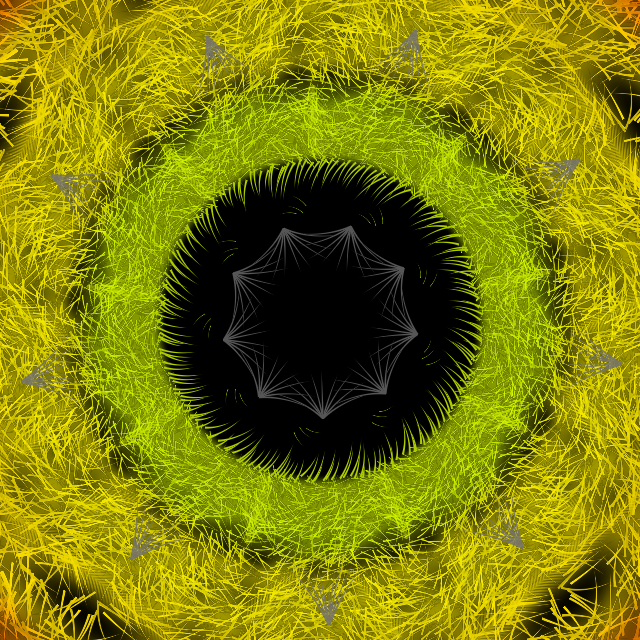
A Shadertoy shader for this pattern:

```glsl
const float TAU = 6.2831853;
const float SECTORS = 9.0;
const float TIP_ANGLE = -1.541;
const float COLUMNS = 4.0;      // fur cells across one sector
const float INNER_EDGE = 0.246; // where the fur begins
const int FUR_LAYERS = 44;

float hash(vec2 p) {
    return fract(sin(dot(p, vec2(127.1, 311.7))) * 43758.545);
}

vec2 turn(vec2 p, float a) {
    float c = cos(a), s = sin(a);
    return vec2(c * p.x + s * p.y, c * p.y - s * p.x);
}

// Tapered, curved hair growing from the origin along an angle
float strand(vec2 p, float angle, float len, float bend, float width, float px) {
    vec2 q = turn(p, angle);
    float t = q.x / len;
    if (t < 0.0 || t > 1.0) return 0.0;
    float slope = 2.0 * bend * t;
    float d = abs(q.y - bend * len * t * t) / sqrt(1.0 + slope * slope);
    return clamp((width * (1.0 - t) - d) / px + 0.5, 0.0, 1.0) * smoothstep(1.0, 0.7, t);
}

// Spine with slanted barbs
float plume(vec2 p, vec2 root, float angle, float len, float width) {
    vec2 q = turn(p - root, angle);
    float t = q.x / len;
    if (t < 0.0 || t > 1.0) return 0.0;
    float y = abs(q.y);
    float reach = width * smoothstep(0.0, 0.15, t) * (1.0 - 0.7 * t);
    float fade = 1.0 - smoothstep(0.1, 1.0, y / (reach + 0.001));
    float wave = (q.x - y * 1.5 + 12.0 * y * y) * 140.0;
    float barb = smoothstep(0.05, 0.40, abs(fract(wave) - 0.5));
    return max(fade * barb, 0.9 * smoothstep(0.006, 0.001, y) * (1.0 - t));
}

vec3 furColor(float r) {
    vec3 c = mix(vec3(0.86, 1.0, 0.0), vec3(1.0, 0.96, 0.0), smoothstep(0.34, 0.41, r));
    c = mix(c, vec3(1.0, 0.88, 0.0), smoothstep(0.44, 0.62, r));
    return mix(c, vec3(1.0, 0.52, 0.0), smoothstep(0.63, 0.71, r));
}

// Fur thickness: dark notches beside the green band and in the far gaps
float density(float sector, float r) {
    float a = fract(sector + 0.5) - 0.5;
    float side = 0.5 - abs(a);
    float notch = exp(-pow((r - 0.383) / 0.016, 2.0) - pow((side - 0.10) / 0.11, 2.0));
    float gap = exp(-pow((r - 0.590) / 0.030, 2.0) - pow(a / 0.22, 2.0));
    float seam = exp(-pow((r - 0.37 - 0.02 * cos(TAU * a)) / 0.016, 2.0));
    return clamp(1.0 - 0.6 * notch - 0.85 * gap - 0.25 * seam, 0.0, 1.0);
}

// Dim matted layer below the hairs
float undercoat(float sector, float r) {
    float blotch = sin(2.0 * TAU * sector + 22.0 * r) * sin(48.0 * r + 2.0 * sin(TAU * sector));
    float band = 1.0 - smoothstep(0.32, 0.36, r);
    float level = 0.50 + 0.10 * band + 0.13 * blotch * (1.0 - band);
    return level * smoothstep(INNER_EDGE - 0.006, INNER_EDGE + 0.018, r) * pow(density(sector, r), 1.6);
}

// Hairs in log-polar cells; returns cover and shade
vec2 fur(float angle, float r, float px) {
    float scale = SECTORS * COLUMNS / TAU;
    vec2 uv = vec2(angle, log(r)) * scale;
    float pixel = px * scale / r;
    vec2 result = vec2(0.0);
    for (int layer = 0; layer < FUR_LAYERS; layer++) {
        float seed = float(layer);
        vec2 shift = vec2(hash(vec2(seed, 3.0)), hash(vec2(seed, 8.0)));
        vec2 p = uv + shift;
        vec2 corner = floor(p - 0.5);
        for (int n = 0; n < 4; n++) {
            vec2 cell = corner + vec2(n & 1, n >> 1);
            vec2 id = vec2(mod(cell.x, COLUMNS), cell.y) + seed * vec2(7.3, 3.7);
            float h = hash(id), k = hash(id + 19.1);
            vec2 center = cell + vec2(h, k);
            float hairR = exp((center.y - shift.y) / scale);
            float sector = (center.x - shift.x) / COLUMNS;
            float keep = density(sector, hairR) * step(INNER_EDGE + 0.008, hairR);
            if (hash(id + 41.7) > keep) continue;
            float dir = 0.9 * sin(TAU * sector + 14.0 * hairR) + (hash(id + 5.3) - 0.5) * 2.0;
            vec2 root = center - 0.45 * vec2(cos(dir), sin(dir));
            float cover = strand(p - root, dir, 0.9, (h - 0.5) * 0.8, 0.022, pixel);
            result = mix(result, vec2(1.0, 0.74 + 0.24 * k), cover);
        }
    }
    return result;
}

// Hairs leaning into the dark disk
float fringe(float angle, float r, float px) {
    float count = 190.0, cover = 0.0;
    float base = floor(angle / TAU * count);
    for (float i = -9.0; i <= 1.0; i++) {
        float id = mod(base + i, count);
        float h = hash(vec2(id, 2.0)), k = hash(vec2(id, 7.0));
        float rootAngle = (base + i + h) * TAU / count;
        vec2 p = vec2((angle - rootAngle) * r, r - INNER_EDGE - 0.012 * k);
        cover = max(cover, strand(p, -0.75 - 0.35 * k, 0.030 + 0.032 * h, -0.28, 0.0017, px));
    }
    return cover;
}

// Fan of grey threads pointing to the centre
float tuft(vec2 p, float radius, float spread, float len, float width, float px) {
    float cover = 0.0;
    for (float j = -4.0; j <= 4.0; j++) {
        float jitter = hash(vec2(j + 9.0, radius));
        float size = len * (0.76 + 0.06 * abs(j) + 0.18 * jitter);
        float aim = 0.5 * TAU + (j + 0.7 * jitter - 0.35) * spread;
        cover = max(cover, strand(p - vec2(radius, 0.0), aim, size, 0.4 * spread * j, width, px));
    }
    return cover;
}

void mainImage(out vec4 fragColor, in vec2 fragCoord) {
    float px = 1.0 / iResolution.y;
    vec2 p = (fragCoord - 0.5 * iResolution.xy) * px;
    float r = max(length(p), 0.001);
    float angle = atan(p.y, p.x) - TIP_ANGLE;
    float sector = angle * SECTORS / TAU;

    // Soft undercoat, then hairs
    vec3 tint = furColor(r);
    vec3 color = tint * undercoat(sector, r);
    if (r > 0.17) {
        vec2 coat = fur(angle, r, px);
        color = mix(color, tint * coat.y, coat.x);
        color = mix(color, tint * 0.8, fringe(angle, r, px));
    }

    // Plumes and threads repeat around the ring
    float feathers = 0.0, web = 0.0, tufts = 0.0;
    for (float k = -1.0; k <= 1.0; k++) {
        float a = (sector - floor(sector + 0.5) - k) * TAU / SECTORS;
        vec2 q = r * vec2(cos(a), sin(a));
        feathers = max(feathers, plume(q, vec2(0.535, -0.21), 0.25 * TAU, 0.42, 0.040));
        feathers = max(feathers, plume(q, vec2(0.345, 0.126), 3.49, 0.11, 0.030));
        feathers = max(feathers, plume(q, vec2(0.500, 0.110), 3.75, 0.13, 0.035));
        feathers = max(feathers, plume(q, vec2(0.470, -0.130), 2.30, 0.13, 0.035));
        web = max(web, tuft(q, 0.154, 0.21, 0.092, 0.0015, px));
        tufts = max(tufts, tuft(q, 0.477, 0.10, 0.105, 0.0019, px));
    }
    color = mix(color, tint * 0.95, 0.5 * feathers);
    color = mix(color, vec3(0.42), 0.8 * web);
    color = mix(color, vec3(0.46, 0.45, 0.42), 0.9 * tufts);
    fragColor = vec4(color, 1.0);
}
```
